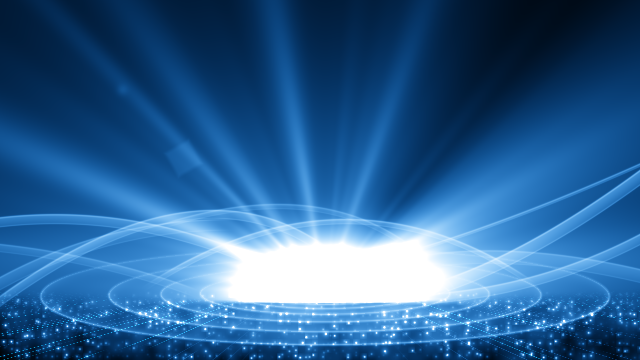
This background is drawn by a Shadertoy shader. Its source:

```glsl
#define CENTER vec2(0.903, 0.19)
#define HORIZON 0.16
#define RING_COUNT 8
#define RING_RADIUS 0.79
#define RING_SHRINK 0.76
#define RING_TILT 0.17
#define BEAM_FADE 1.2
#define VANISH_Y 0.25
#define FLOOR_LINES 6.0
#define SPARK_LAYERS 3
#define TEAL vec3(0.0, 0.32, 0.3)

float hash(vec2 p) {
    return fract(sin(dot(p, vec2(127.1, 311.7))) * 43758.5453);
}

float noise(vec2 p) {
    vec2 i = floor(p), f = fract(p);
    f = f * f * (3.0 - 2.0 * f);
    return mix(mix(hash(i), hash(i + vec2(1, 0)), f.x),
               mix(hash(i + vec2(0, 1)), hash(i + vec2(1, 1)), f.x), f.y);
}

float bell(float x, float width) {
    x /= width;
    return exp(-x * x);
}

// Brightness to blue palette: navy, azure, white
vec3 palette(float v) {
    v = clamp(v, 0.0, 1.0);
    return vec3(pow(v, 2.4), v, 1.0 - pow(1.0 - v, 2.2));
}

float beam(float angle, float r, float direction, float width) {
    return bell(angle - direction, width) * exp(-r * BEAM_FADE) * smoothstep(0.03, 0.35, r);
}

// Translucent band hanging below a quadratic curve, solved along x
float ribbon(vec2 p, vec2 a, vec2 b, vec2 c, float width) {
    float px = 1.0 / iResolution.y;
    vec2 k = a - 2.0 * b + c, s = 2.0 * (b - a);
    float root = sqrt(max(s.x * s.x - 4.0 * k.x * (a.x - p.x), 0.0001));
    float t = 2.0 * (p.x - a.x) / (s.x + root);
    float inside = smoothstep(-0.01, 0.12, t) * smoothstep(1.0, 0.88, t);
    vec2 slope = s + 2.0 * k * t;
    float d = (a.y + s.y * t + k.y * t * t - p.y) * abs(slope.x) / length(slope);
    float fill = smoothstep(-px, px, d) * smoothstep(width + px, width - px, d);
    float edges = bell(d, 0.0025) + 0.5 * bell(d - width, 0.002);
    return inside * (fill * mix(0.38, 0.14, clamp(d / width, 0.0, 1.0)) + 0.4 * edges);
}

float ring(vec2 p, float radius) {
    vec2 axes = radius * vec2(1.0, RING_TILT);
    vec2 e = p - vec2(CENTER.x, 0.192 - 0.02 * radius);
    float k = length(e / axes);
    float d = (k - 1.0) * k / max(length(e / (axes * axes)), 0.001);
    float front = mix(0.3, 1.0, smoothstep(0.6, -0.3, e.y / axes.y));
    float glow = step(d, 0.0) * exp(d / 0.014) * 0.3;
    return front * (0.45 * bell(d, 0.003) + glow);
}

float skyLight(vec2 p) {
    vec2 q = p - CENTER;
    float r = length(q), angle = atan(q.x, q.y);
    float v = 0.07 + 0.42 * bell(q.y, 0.55) * bell(q.x, 1.15);
    v += 0.1 * bell(p.y - 0.28, 0.1);
    v += 0.30 * beam(angle, r, -0.18, 0.07) + 0.20 * beam(angle, r, 0.34, 0.07);
    v += 0.20 * beam(angle, r, -0.61, 0.07) + 0.20 * beam(angle, r, -0.77, 0.035);
    v += 0.45 * beam(angle, r, -1.13, 0.06) + 0.36 * beam(angle, r, 1.06, 0.16);
    v -= 0.22 * beam(angle, r, 0.66, 0.17);
    v += 0.12 * (noise(vec2(angle * 18.0, 2.0)) - 0.5) * exp(-r * 2.0) * smoothstep(0.1, 0.3, r);
    // Faint square lens ghost and spot
    vec2 g = p - vec2(0.51, 0.56);
    g = abs(mat2(0.87, -0.5, 0.5, 0.87) * g);
    v += 0.06 * smoothstep(0.045, 0.03, max(g.x, g.y));
    return v + 0.07 * bell(length(p - vec2(0.34, 0.75)), 0.015);
}

float floorLight(vec2 p) {
    vec2 q = p - vec2(CENTER.x, HORIZON);
    float v = 0.09 + 0.4 * bell(q.x, 0.55) * bell(q.y, 0.13) + 0.12 * bell(q.y, 0.08);
    return v + 0.12 * (noise(p * 14.0) + noise(p * 31.0) - 1.0);
}

float sparkles(vec2 p) {
    float sum = 0.0;
    for (int i = 0; i < SPARK_LAYERS; i++) {
        float scale = 18.0 + 17.0 * float(i);
        vec2 g = p * scale, id = floor(g) + 31.0 * float(i);
        vec2 spot = 0.25 + 0.5 * vec2(hash(id), hash(id + 7.3));
        float d = length(fract(g) - spot) / scale;
        float power = pow(hash(id + 3.7), 4.0);
        sum += power * (bell(d, 0.0028) + 0.25 * bell(d, 0.009));
    }
    return sum * smoothstep(0.2, 0.12, p.y);
}

void mainImage(out vec4 fragColor, in vec2 fragCoord) {
    vec2 p = fragCoord / iResolution.y;
    p.x += 0.5 * (16.0 / 9.0 - iResolution.x / iResolution.y);
    vec2 q = p - CENTER;

    // Sky, white core and floor
    float soft = 0.004 + 0.06 * max(abs(q.x) - 0.2, 0.0);
    float ground = smoothstep(HORIZON + soft, HORIZON - soft, p.y);
    float core = 0.95 * bell(q.x, 0.29) * bell(q.y - 0.01, 0.12);
    core += 0.22 * bell(q.x - 0.2, 0.4) * bell(q.y - 0.03, 0.13);
    float v = mix(skyLight(p) + core, floorLight(p), ground);

    // Concentric rings
    float veil = 0.0, radius = RING_RADIUS;
    for (int i = 0; i < RING_COUNT; i++) {
        veil += ring(p, radius);
        radius *= RING_SHRINK;
    }

    // Sweeping ribbons: left, middle, right
    veil += ribbon(p, vec2(-0.1, 0.10), vec2(0.56, 0.63), vec2(0.96, 0.27), 0.022);
    veil += ribbon(p, vec2(-0.1, 0.38), vec2(0.37, 0.468), vec2(0.83, 0.23), 0.025);
    veil += 0.6 * ribbon(p, vec2(-0.1, 0.17), vec2(0.255, 0.398), vec2(0.66, 0.39), 0.03);
    veil += 0.5 * ribbon(p, vec2(-0.1, 0.33), vec2(0.255, 0.305), vec2(0.56, 0.19), 0.02);
    veil += 0.55 * ribbon(p, vec2(0.40, 0.36), vec2(0.993, 0.57), vec2(1.285, 0.17), 0.012);
    veil += ribbon(p, vec2(0.40, 0.205), vec2(0.972, 0.576), vec2(1.50, 0.205), 0.012);
    veil += 1.3 * ribbon(p, vec2(1.05, 0.178), vec2(1.405, 0.225), vec2(1.9, 0.62), 0.032);
    veil += ribbon(p, vec2(1.08, 0.178), vec2(1.528, 0.18), vec2(1.9, 0.42), 0.025);
    veil += 0.8 * ribbon(p, vec2(0.98, 0.26), vec2(1.366, 0.352), vec2(1.9, 0.60), 0.006);
    veil += 0.6 * ribbon(p, vec2(1.0, 0.25), vec2(1.366, 0.37), vec2(1.9, 0.22), 0.035);
    v += (1.0 - min(v, 1.0)) * (1.0 - exp(-veil));

    // Radiating floor lines
    float depth = max(VANISH_Y - p.y, 0.01);
    float lane = q.x / depth * FLOOR_LINES, id = floor(lane);
    float d = abs(fract(lane) - 0.5) / FLOOR_LINES * depth;
    float dash = smoothstep(0.45, 0.8, noise(vec2(id * 5.3, p.y * 18.0)));
    float streak = bell(d, 0.002) * dash * ground * smoothstep(0.12, 0.5, abs(q.x));

    v += 0.2 * streak + 0.8 * sparkles(p);
    vec3 color = palette(v) + TEAL * streak * step(0.6, hash(vec2(id, 4.0)));
    fragColor = vec4(min(color, 1.0), 1.0);
}
```
